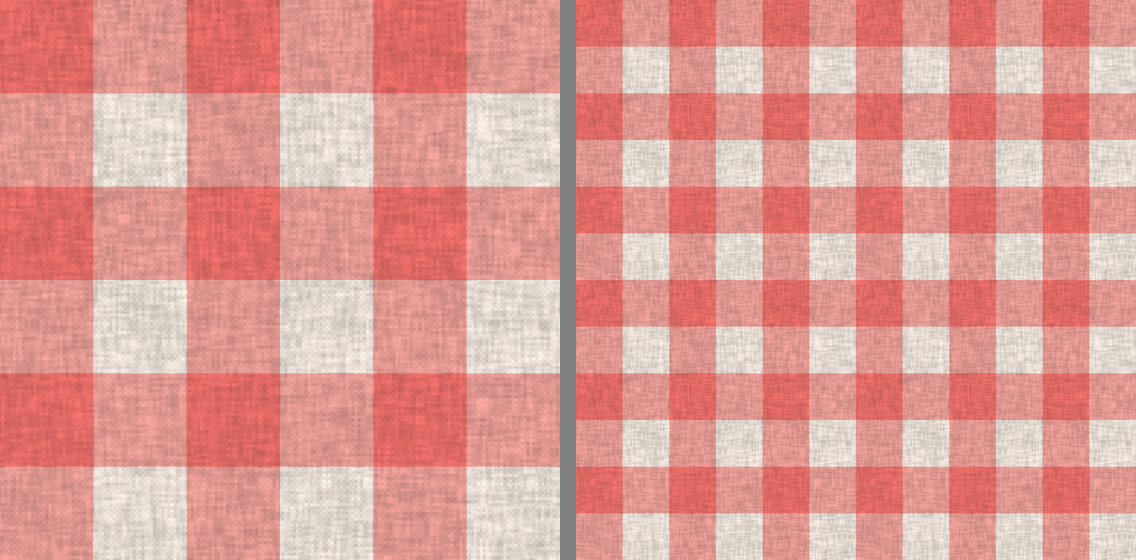
Left: one tile. Right: repeated 2 by 2.
Give the GLSL for this pattern, as a Shadertoy shader.

```glsl
// Red and cream gingham check on softly slubbed linen cloth, tiling seamlessly.

#define REPEATS 3.0                     // check pairs across and down
#define THREADS 192.0                   // threads across the canvas, even
#define SLUBS 36.0                      // thickness changes along a thread
#define STREAK 0.13                     // contrast of uneven threads
#define GRAIN 0.075                     // contrast of fine fibres
#define MOTTLE 0.05                     // contrast of broad cloudy patches
#define WEAVE 0.025                     // contrast of the over-under weave
#define CREAM vec3(0.882, 0.846, 0.812)
#define PINK vec3(0.874, 0.588, 0.562)
#define RED vec3(0.876, 0.412, 0.394)

const float PI = 3.14159265;

// Integer hash of a lattice cell, from 0 to 1
float hash(vec2 cell, uint seed) {
    uvec2 q = uvec2(cell) * uvec2(1597u, 3821u);
    uint n = q.x ^ (q.y + seed * 7919u);
    n = (n ^ (n >> 15)) * 73244475u;
    n = (n ^ (n >> 13)) * 40503u;
    n ^= n >> 16;
    return float(n & 65535u) / 65535.0;
}

// Value noise centred on zero, wrapping after the given count of cells
float wrapNoise(vec2 uv, vec2 cells, uint seed) {
    vec2 p = uv * cells;
    vec2 i = floor(p);
    vec2 f = fract(p);
    f = f * f * (3.0 - 2.0 * f);
    vec2 a = mod(i, cells);
    vec2 b = mod(i + 1.0, cells);
    float low = mix(hash(a, seed), hash(vec2(b.x, a.y), seed), f.x);
    float high = mix(hash(vec2(a.x, b.y), seed), hash(b, seed), f.x);
    return mix(low, high, f.y) - 0.5;
}

// Smooth-edged coverage of half-width bands around a periodic centre
float band(float t, float centre, float pixel) {
    float offset = abs(fract(t * REPEATS - centre + 0.5) - 0.5);
    return clamp((0.25 - offset) / (REPEATS * pixel) + 0.5, 0.0, 1.0);
}

// Brightness of the cloth
float linen(vec2 uv) {
    float warp = wrapNoise(uv, vec2(THREADS, SLUBS), 1u);
    float weft = wrapNoise(uv, vec2(SLUBS, THREADS), 2u);
    float fibre = wrapNoise(uv, vec2(THREADS * 1.5), 3u);
    float cloud = wrapNoise(uv, vec2(SLUBS), 4u);
    vec2 crossing = cos(PI * THREADS * uv);
    return 1.0 + STREAK * (warp + weft) + GRAIN * fibre
               + MOTTLE * cloud + WEAVE * crossing.x * crossing.y;
}

void mainImage(out vec4 fragColor, in vec2 fragCoord) {
    vec2 uv = fragCoord / iResolution.xy;
    vec2 pixel = 1.0 / iResolution.xy;

    // Dyed columns start at the left, dyed rows at the top
    float column = band(uv.x, 0.25, pixel.x);
    float row = band(uv.y, 0.75, pixel.y);
    vec3 cloth = mix(mix(CREAM, PINK, column), mix(PINK, RED, column), row);

    fragColor = vec4(clamp(cloth * linen(uv), 0.0, 1.0), 1.0);
}
```
